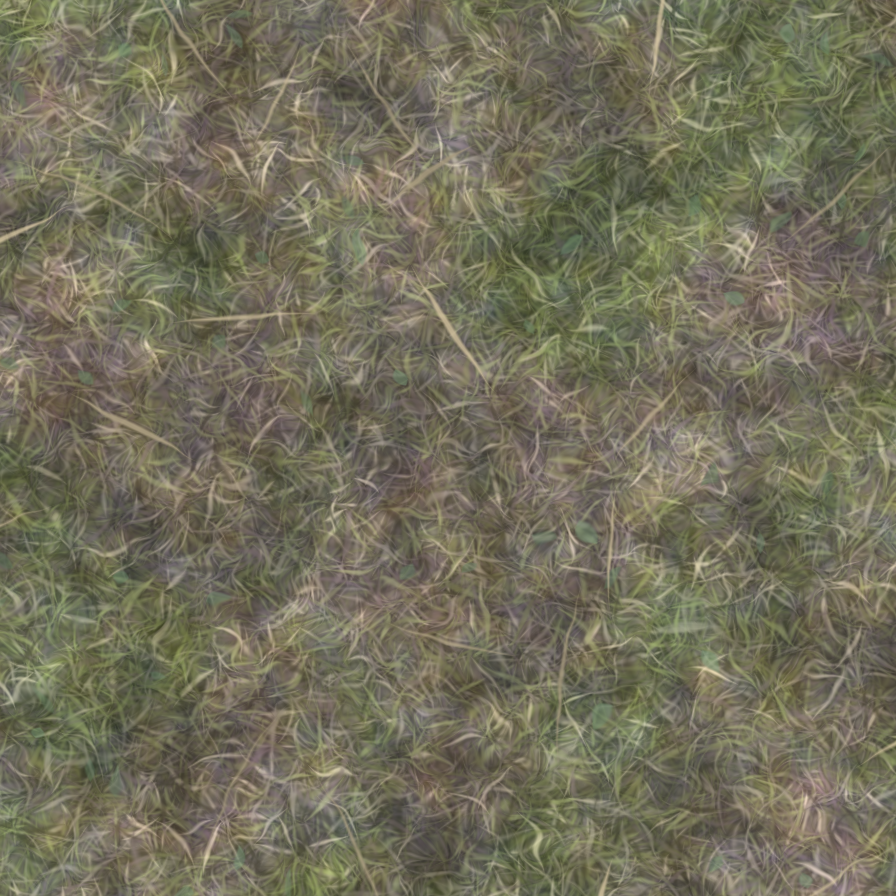
Give the GLSL for this texture, as a Shadertoy shader.

```glsl
// Rough meadow turf: dry and green grass blades matted over pale soil.
// Layers of curved, tapered strokes are scattered on jittered grids, tinted by
// broad noise patches, then topped with small leaves and long pale straws.

const vec3 OLIVE = vec3(0.42, 0.42, 0.31);
const vec3 TAN   = vec3(0.51, 0.49, 0.42);
const vec3 BROWN = vec3(0.42, 0.39, 0.35);
const vec3 GREEN = vec3(0.50, 0.51, 0.37);
const vec3 SHADE = vec3(0.33, 0.32, 0.25);
const vec3 PALE  = vec3(0.63, 0.60, 0.51);
const vec3 MEAN  = vec3(0.456, 0.445, 0.358);
const vec3 LEAF  = vec3(0.43, 0.57, 0.44);
const vec3 STRAW = vec3(0.77, 0.71, 0.58);
const int BLADE_LAYERS = 16;
const float EXPOSURE = 1.16;

float hash(vec2 p) {
    return fract(sin(dot(p, vec2(127.1, 311.7))) * 43758.5453);
}

vec2 hash2(vec2 p) {
    return vec2(hash(p), hash(p + 41.3));
}

vec2 rotate(vec2 p, float angle) {
    float c = cos(angle), s = sin(angle);
    return vec2(c * p.x + s * p.y, c * p.y - s * p.x);
}

float noise(vec2 p) {
    vec2 i = floor(p), f = fract(p);
    f = f * f * (3.0 - 2.0 * f);
    return mix(mix(hash(i), hash(i + vec2(1, 0)), f.x),
               mix(hash(i + vec2(0, 1)), hash(i + vec2(1, 1)), f.x), f.y);
}

// Octaves are turned against each other to hide the lattice
float fbm(vec2 p) {
    float sum = 0.0, amp = 0.5;
    for (int i = 0; i < 4; i++) {
        p = rotate(p, 0.7);
        sum += amp * noise(p);
        p = p * 2.03 + 17.7;
        amp *= 0.55;
    }
    return sum / 1.01;
}

// Turf colour chosen by share, with contrast raised to survive blending
vec3 turfColor(float pick) {
    vec3 c = pick < 0.24 ? OLIVE : pick < 0.45 ? TAN : pick < 0.61 ? BROWN
           : pick < 0.76 ? GREEN : pick < 0.91 ? SHADE : PALE;
    return MEAN * 1.07 + (c - MEAN) * 1.5;
}

// Signed distance to a bent stroke, tapered at both ends
float strokeDistance(vec2 p, float angle, float bend, vec2 size) {
    p = rotate(p, angle);
    float along = p.x / size.x;
    float across = abs(p.y - bend * (p.x * p.x - 0.3 * size.x * size.x));
    return across - size.y * (1.0 - along * along);
}

// One scattered layer; size is half length and half width in cells
vec3 scatter(vec3 col, vec2 p, float cells, float seed, float density,
             vec2 size, vec3 tint, float tintMix, float opacity) {
    vec2 q = rotate(p, seed) * cells + seed * 3.71;
    vec2 home = floor(q);
    float soft = 0.0021 * cells;
    for (int y = -1; y <= 1; y++)
    for (int x = -1; x <= 1; x++) {
        vec2 cell = home + vec2(x, y);
        vec2 id = cell + seed * 19.19;
        if (hash(id + 7.7) > density) continue;
        vec2 local = q - cell - 0.1 - 0.8 * hash2(id);
        if (dot(local, local) > 1.1) continue;
        vec2 shape = hash2(id + 83.1);
        vec2 look = hash2(id + 151.9);
        vec2 extent = size * vec2(0.5 + 0.5 * look.y, 0.65 + 0.7 * shape.y);
        float d = strokeDistance(local, shape.x * 6.283, (look.y - 0.5) * 0.6, extent);
        float shadow = 1.0 - smoothstep(0.0, 2.6 * soft, d);
        float cover = 1.0 - smoothstep(-soft, soft, d);
        vec3 blade = mix(turfColor(look.x), tint * (0.85 + 0.25 * look.x), tintMix);
        col *= 1.0 - 0.05 * shadow;
        col = mix(col, blade, cover * opacity * (0.7 + 0.3 * shape.y));
    }
    return col;
}

// Patches of green growth, mauve litter and uneven light
vec3 patchTint(vec3 col, vec2 p) {
    float growth = smoothstep(0.38, 0.68, fbm(p * 6.0 + 3.1));
    float litter = smoothstep(0.46, 0.74, fbm(p * 8.0 + 31.4));
    float warmth = fbm(p * 30.0 + 5.3) - 0.5;
    float light = fbm(p * 7.0 + 57.2) - 0.5;
    float clumps = fbm(p * 21.0 + 11.9) - 0.5;
    col += growth * vec3(-0.042, 0.010, -0.042);
    col += litter * (1.0 - growth) * vec3(0.016, -0.012, 0.018);
    col += warmth * vec3(0.07, 0.02, -0.11);
    col += vec3(0.010, -0.002, 0.012);
    return col * (1.0 + 0.58 * light + 0.62 * clumps);
}

void mainImage(out vec4 fragColor, in vec2 fragCoord) {
    vec2 p = fragCoord / iResolution.y;

    // Uneven coordinates give the blades small kinks
    vec2 warp = vec2(noise(p * 42.0), noise(p * 42.0 + 71.0)) - 0.5;
    vec2 turf = p + 0.012 * warp;

    // Soil, then matted blades from coarse to fine
    vec3 col = mix(SHADE, TAN, fbm(p * 45.0));
    for (int i = 0; i < BLADE_LAYERS; i++) {
        float layer = float(i);
        float cells = 23.0 + 20.0 * fract(layer * 0.618);
        col = scatter(col, turf, cells, layer + 1.0, 0.95,
                      vec2(0.9, 0.060), MEAN, 0.0, 0.70);
    }
    col = patchTint(col * EXPOSURE, p);

    // Broad leaves, green shoots and loose straws
    col = scatter(col, turf, 19.0, 31.0, 0.14, vec2(0.32, 0.12), LEAF, 0.9, 0.5);
    col = scatter(col, turf, 11.0, 37.0, 0.40, vec2(0.65, 0.020), GREEN * 1.15, 0.9, 0.55);
    col = scatter(col, p + 0.005 * warp, 5.5, 43.0, 0.50,
                  vec2(0.50, 0.014), STRAW, 1.0, 0.9);

    // Fine mottling
    col *= 0.95 + 0.10 * noise(turf * 110.0);
    fragColor = vec4(clamp(col, 0.0, 1.0), 1.0);
}
```
